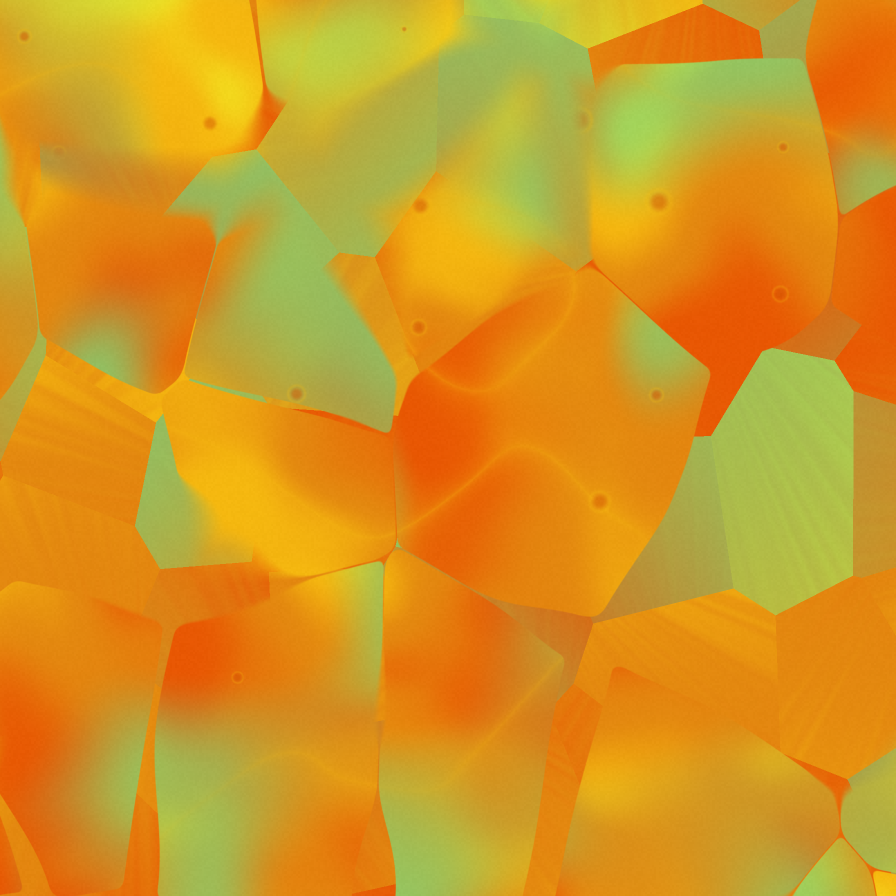
A Shadertoy shader for this background:

```glsl
// Amber and jade stone: angular glowing cells over streaked flat facets, with veins and small rings.
const vec2 CELL_SCALE = vec2(4.3, 3.5);   // cells across the canvas
const vec2 FACET_SCALE = vec2(6.0, 5.2);  // background facets across the canvas
const float CELL_JITTER = 0.85;
const float CORNER_ROUNDING = 0.035;
const float MISSING_CELLS = 0.13;         // share of cells that leave the facets bare
const float RING_SCALE = 10.0;
const float RING_CHANCE = 0.15;
const float GRAIN_SCALE = 400.0;
const float GRAIN_AMOUNT = 0.014;
const int AA = 2;

const vec3 EMBER = vec3(0.91, 0.34, 0.01);
const vec3 ORANGE = vec3(0.89, 0.53, 0.06);
const vec3 GOLD = vec3(0.96, 0.72, 0.06);
const vec3 LEMON = vec3(0.95, 0.87, 0.12);
const vec3 JADE = vec3(0.51, 0.82, 0.45);

float hash(vec2 p) {
    vec3 q = fract(p.xyx * vec3(0.1031, 0.1030, 0.0973));
    q += dot(q, q.yzx + 33.33);
    return fract((q.x + q.y) * q.z);
}

vec2 hash2(vec2 p) {
    return vec2(hash(p + 11.7), hash(p + 47.3));
}

float noise(vec2 p) {
    vec2 i = floor(p), f = fract(p);
    f = f * f * (3.0 - 2.0 * f);
    return mix(mix(hash(i), hash(i + vec2(1, 0)), f.x),
               mix(hash(i + vec2(0, 1)), hash(i + vec2(1, 1)), f.x), f.y);
}

vec2 rotate(vec2 p, float angle) {
    float c = cos(angle), s = sin(angle);
    return vec2(c * p.x - s * p.y, s * p.x + c * p.y);
}

float softMin(float a, float b, float k) {
    float h = max(k - abs(a - b), 0.0) / k;
    return min(a, b) - 0.25 * h * h * k;
}

vec2 site(vec2 id, float seed) {
    return id + 0.5 + CELL_JITTER * (hash2(id + seed) - 0.5);
}

// Nearest site: its id in xy, offset from it to p in zw
vec4 nearestSite(vec2 p, float seed) {
    vec4 best = vec4(0.0);
    float bestDist = 1e5;
    for (int k = 0; k < 9; k++) {
        vec2 id = floor(p) + vec2(k % 3 - 1, k / 3 - 1);
        vec2 d = p - site(id, seed);
        if (dot(d, d) < bestDist) {
            bestDist = dot(d, d);
            best = vec4(id, d);
        }
    }
    return best;
}

// Distance to the border of the cell, with rounded corners
float borderDistance(vec4 cell, float seed) {
    float dist = 1.0;
    for (int k = 0; k < 25; k++) {
        if (k == 12) continue;
        vec2 neighbour = cell.xy + vec2(k % 5 - 2, k / 5 - 2);
        vec2 toward = site(neighbour, seed) - site(cell.xy, seed);
        float d = dot(0.5 * toward - cell.zw, normalize(toward));
        dist = softMin(dist, d, CORNER_ROUNDING);
    }
    return dist;
}

// Warm ramp by heat, turned towards jade by cool
vec3 stoneColour(float heat, float cool) {
    vec3 warm = mix(EMBER, ORANGE, smoothstep(0.12, 0.50, heat));
    warm = mix(warm, GOLD, smoothstep(0.48, 0.78, heat));
    warm = mix(warm, LEMON, smoothstep(0.78, 0.98, heat + 0.25 * cool));
    return mix(warm, JADE, cool);
}

vec3 facets(vec2 p) {
    vec4 f = nearestSite(p * FACET_SCALE, 90.0);
    vec2 slope = hash2(f.xy + 5.0) - 0.5;
    vec2 ray = rotate(f.zw, 6.28 * hash(f.xy + 31.0)) + vec2(1.6, 0.0);
    float streak = noise(vec2(atan(ray.y, ray.x) * 45.0, hash(f.xy) * 50.0)) - 0.5;
    float heat = 0.18 + 0.52 * hash(f.xy + 2.0) + 0.5 * dot(slope, f.zw) + 0.07 * streak;
    float cool = 0.85 * smoothstep(0.42, 1.15, hash(f.xy + 8.0) + 0.5 * dot(slope.yx, f.zw));
    return stoneColour(heat, cool);
}

vec3 cellInterior(vec2 p, vec2 id) {
    vec2 shift = 30.0 * hash2(id + 3.0);
    vec2 q = rotate(p, 1.5 * hash(id + 19.0) - 0.75);
    q += 0.05 * vec2(noise(p * 7.0 + 9.0), noise(p * 7.0 + 23.0));
    float heat = 0.50 * noise(q * 5.5 + shift) + 0.30 * noise(p * 3.0 + 4.0)
               + 0.20 * noise(q * 14.0 + shift);
    heat = 0.48 + 1.3 * (heat - 0.5);
    float cool = 0.9 * smoothstep(0.49, 1.0, noise(q * vec2(6.0, 5.0) + shift.yx + 60.0));
    vec3 colour = stoneColour(heat, cool);

    // Glowing veins: a broad halo around a thin bright line
    vec2 bent = rotate(p, 0.7) + 0.06 * vec2(noise(p * 8.0), noise(p * 8.0 + 5.0));
    float ridge = 1.0 - abs(2.0 * noise(bent * 4.5 + 17.0) - 1.0);
    float vein = 0.28 * pow(ridge, 6.0) + 0.16 * pow(ridge, 40.0);
    return mix(colour, GOLD, vein * (1.0 - cool));
}

// Small dark discs with a pale rim
vec3 addRings(vec3 colour, vec2 p) {
    vec2 g = p * RING_SCALE, id = floor(g);
    float present = step(hash(id + 71.0), RING_CHANCE);
    float radius = mix(0.03, 0.14, hash(id + 29.0));
    float d = length(fract(g) - mix(vec2(0.25), vec2(0.75), hash2(id + 6.0))) / radius;
    float rim = exp(-30.0 * (d - 1.05) * (d - 1.05));
    colour = mix(colour, EMBER * 0.9, 0.45 * present * (1.0 - smoothstep(0.3, 1.0, d)));
    return mix(colour, GOLD, 0.25 * rim * present);
}

vec3 scene(vec2 p) {
    vec2 warp = vec2(noise(p * 5.0), noise(p * 5.0 + 35.0)) - 0.5;
    vec4 cell = nearestSite(p * CELL_SCALE + 0.16 * warp, 20.0);
    float inset = 0.13 * smoothstep(0.3, 0.95, noise(p * 4.5 + 80.0));
    float softness = mix(0.006, 0.25, smoothstep(0.62, 0.9, noise(p * 5.0 + 52.0)));
    float border = borderDistance(cell, 20.0) - inset;
    float cover = smoothstep(0.0, softness, border) * step(MISSING_CELLS, hash(cell.xy + 13.0));
    return mix(facets(p), addRings(cellInterior(p, cell.xy), p), cover);
}

void mainImage(out vec4 fragColor, in vec2 fragCoord) {
    vec3 colour = vec3(0.0);
    for (int k = 0; k < AA * AA; k++) {
        vec2 offset = (vec2(k % AA, k / AA) + 0.5) / float(AA) - 0.5;
        colour += scene((fragCoord + offset) / iResolution.y);
    }
    colour /= float(AA * AA);
    float grain = hash(floor(fragCoord / iResolution.y * GRAIN_SCALE)) - 0.5;
    fragColor = vec4(clamp(colour + GRAIN_AMOUNT * grain, 0.0, 1.0), 1.0);
}
```
